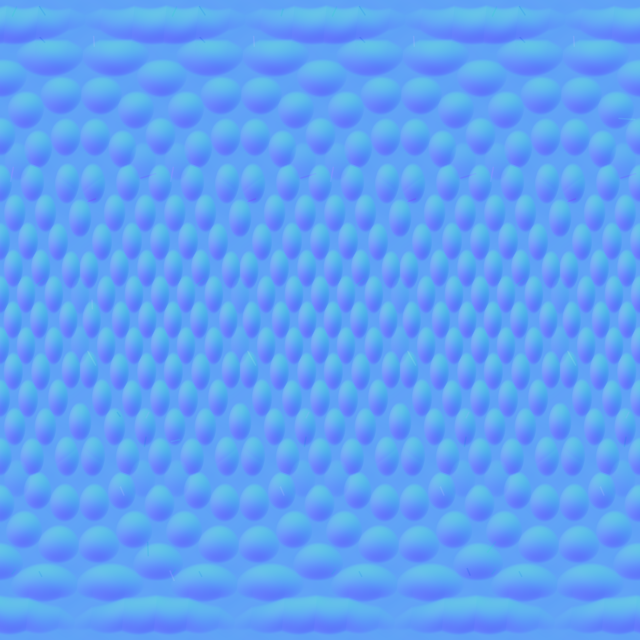
Write a Shadertoy shader that draws this texture map.

```glsl
// Normal map of a sphere studded with round bumps, unwrapped by longitude and latitude
const float PI = 3.14159265;
const vec3  BASE_NORMAL = vec3(-0.25, 0.27, 0.93); // tilt of the flat ground
const vec2  RELIEF = vec2(0.013, -0.020);          // slope strength, x is flipped
const float BUMP_RADIUS = 0.092;                   // on the unit sphere
const float RING_STEP = 7.15;                      // degrees between bump rings
const float RING_GROWTH = 0.003;                   // spacing grows away from face centres
const float RING_COUPLING = 0.01;                  // spreads the bumps near corners
const float EDGE_BUMP = 0.4;                       // height of bumps on face edges
const float POLE_TWIST = 0.07;                     // radians of shear toward the poles
const float POLE_RIPPLE = 0.014;                   // scalloping of the polar bumps
const float REPEATS = 4.0;                         // repeats across the canvas
const float SCRATCH_CELLS = 24.0;                  // scratch grid across the canvas
const float SCRATCH_WIDTH = 0.055;                 // in grid cells
const float SCRATCH_SLOPE = 0.17;
const float UNEVENNESS = 0.010;

float hash(vec2 p) {
    vec3 q = fract(vec3(p.xyx) * 0.1031);
    q += dot(q, q.yzx + 33.33);
    return fract((q.x + q.y) * q.z);
}

// Direction on the sphere, with twisted and scalloped poles
vec3 sphereDirection(vec2 uv) {
    float s = 2.0 * uv.y - 1.0;
    float lon = 2.0 * PI * uv.x - POLE_TWIST * pow(abs(s), 5.0) * sign(s);
    float pole = smoothstep(0.8, 0.93, abs(s));
    float lat = 0.5 * PI * s + POLE_RIPPLE * pole * (abs(sin(10.0 * lon)) - 0.5);
    return vec3(cos(lat) * cos(lon), sin(lat), cos(lat) * sin(lon));
}

// Checkerboard of domes on each face of a cube blown up to a sphere
float bumpHeight(vec2 uv) {
    // Fold all faces into one wedge by sorting the coordinates
    vec3 a = abs(sphereDirection(uv));
    float hi = max(a.x, max(a.y, a.z));
    float lo = min(a.x, min(a.y, a.z));
    vec3 p = vec3(a.x + a.y + a.z - hi - lo, lo, hi);

    float height = 0.0;
    for (int i = 1; i <= 6; i++) {
        for (int j = (i + 1) % 2; j < i; j += 2) {
            vec2 ring = vec2(i, j);
            vec2 angle = RING_STEP * ring * (1.0 + RING_GROWTH * ring * ring)
                       * (1.0 + RING_COUPLING * ring.yx * ring.yx);
            if (angle.x > 49.0) continue; // beyond the face
            vec3 center = normalize(vec3(tan(radians(min(angle, 45.0))), 1.0));
            vec3 offset = (p - center) / BUMP_RADIUS;
            float dome = pow(max(1.0 - dot(offset, offset), 0.0), 1.5);
            height += dome * (i == 6 ? EDGE_BUMP : 1.0);
        }
    }
    return height;
}

// Slope of the domes per radian, by central differences
vec2 bumpSlope(vec2 uv) {
    vec2 e = vec2(0.001, 0.002);
    float dx = bumpHeight(uv + vec2(e.x, 0.0)) - bumpHeight(uv - vec2(e.x, 0.0));
    float dy = bumpHeight(uv + vec2(0.0, e.y)) - bumpHeight(uv - vec2(0.0, e.y));
    return vec2(dx / (4.0 * PI * e.x), dy / (2.0 * PI * e.y));
}

// Short nicks in a share of the grid cells, repeating every period cells
vec2 scratchSlope(vec2 uv, float period, float density, float seed) {
    vec2 q = uv * SCRATCH_CELLS;
    vec2 id = floor(q);
    id.x = mod(id.x, period);
    id += seed;
    if (hash(id) > density) return vec2(0.0);
    float angle = PI * hash(id + 7.3);
    vec2 along = vec2(cos(angle), sin(angle));
    vec2 across = vec2(-along.y, along.x);
    vec2 center = 0.4 + 0.2 * vec2(hash(id + 2.1), hash(id + 4.7));
    vec2 d = fract(q) - center;
    float halfLength = mix(0.08, 0.30, hash(id + 9.4));
    float t = dot(d, along);
    float dist = length(d - along * clamp(t, -halfLength, halfLength));
    float side = hash(id + 5.9) < 0.5 ? -1.0 : 1.0;
    return across * side * SCRATCH_SLOPE * smoothstep(SCRATCH_WIDTH, 0.0, dist);
}

void mainImage(out vec4 fragColor, in vec2 fragCoord) {
    vec2 uv = fragCoord / iResolution.xy;
    vec3 normal = BASE_NORMAL;

    // Domes
    normal.xy += RELIEF * bumpSlope(uv);

    // Wear: nicks shared by all repeats, and a few single ones
    normal.xy += scratchSlope(uv, SCRATCH_CELLS / REPEATS, 0.11, 3.0);
    normal.xy += scratchSlope(uv, SCRATCH_CELLS, 0.015, 41.0);

    // Soft unevenness from layered sines
    vec2 w = 2.0 * PI * uv;
    normal.x += UNEVENNESS * sin(16.0 * w.x + 3.0 * sin(9.0 * w.y));
    normal.y += UNEVENNESS * sin(23.0 * w.y + 2.0 * sin(12.0 * w.x));

    fragColor = vec4(0.5 + 0.5 * normalize(normal), 1.0);
}
```
